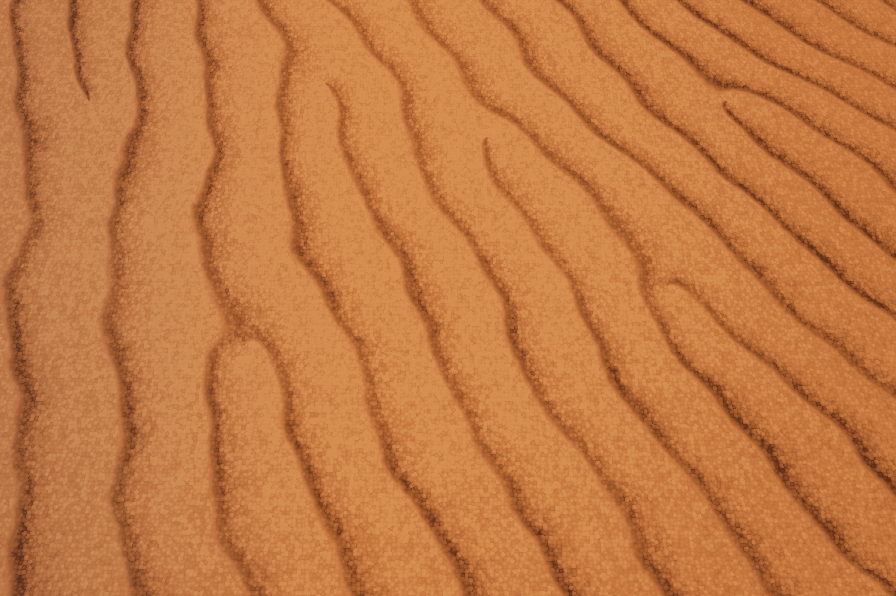
A Shadertoy shader for this texture:

```glsl
// Wind-blown sand ripples seen at a slant, lit from the left.
// A fanned stripe phase is bent by layered sines and forked by angular
// dislocations; each stripe gets a crease and slope, then cellular grains.

const float TAU = 6.2831853;

// Ripple forks: x, distance below the top edge, sign (+1 opens downward).
const vec3 FORKS[6] = vec3[6](
    vec3(0.41, 0.58, 1.0), vec3(0.545, 0.14, 1.0), vec3(0.82, 0.23, 1.0),
    vec3(1.12, 0.48, 1.0), vec3(1.22, 0.17, 1.0), vec3(0.15, 0.17, -1.0));

vec2 hash2(vec2 cell) {
    vec3 h = fract(cell.xyx * vec3(0.1031, 0.1030, 0.0973));
    h += dot(h, h.yzx + 33.33);
    return fract((h.xx + h.yz) * h.zy);
}

// Cellular noise: distance to the nearest grain and that grain's random tone.
vec2 grains(vec2 q) {
    vec2 cell = floor(q), local = fract(q);
    vec2 nearest = vec2(9.0, 0.0);
    for (int j = -1; j <= 1; j++) {
        for (int i = -1; i <= 1; i++) {
            vec2 offset = vec2(i, j);
            vec2 seed = hash2(cell + offset);
            float d = length(offset + 0.15 + 0.7 * seed - local);
            if (d < nearest.x) nearest = vec2(d, hash2(cell + offset + 71.0).x);
        }
    }
    return nearest;
}

// Ground coordinates whose scale grows evenly toward the viewer.
vec2 groundPlane(vec2 p, float growth) {
    float scale = 1.0 + growth * p.y;
    return vec2((p.x - 0.75) / scale, log(scale) / growth);
}

// Sideways drift of the ripple lines.
float meander(vec2 p) {
    return 0.012 * sin(14.0 * p.y + 5.0 * p.x + 0.4)
         + 0.007 * sin(25.0 * p.y - 11.0 * p.x + 2.0)
         + 0.004 * sin(43.0 * p.y + 17.0 * p.x)
         + 0.002 * sin(83.0 * p.y - 31.0 * p.x + 1.0);
}

// Stripe phase: every whole number is one ripple line.
float ripplePhase(vec2 p) {
    float x = p.x + meander(p);
    float phase = (x - 0.23) / (0.10 + 0.11 * p.y) + 2.1 - 1.55 * p.y;
    for (int i = 0; i < 6; i++) {
        vec2 d = p - FORKS[i].xy;
        phase += FORKS[i].z * atan(d.x, d.y) / TAU;
    }
    return phase;
}

// Gentle slope shade: abrupt before the line, fading out behind it.
float slopeShade(float f) {
    return smoothstep(0.93, 1.0, f) + 1.0 - smoothstep(0.0, 0.48, f);
}

// Narrow dark crease just behind the line.
float crease(float f, float width) {
    float d = (fract(f + 0.45) - 0.5) / width;
    return exp(-d * d);
}

vec3 sandColor(float tone) {
    vec3 shadow = vec3(0.37, 0.18, 0.09);
    vec3 umber = vec3(0.65, 0.36, 0.175);
    vec3 amber = vec3(0.77, 0.46, 0.24);
    vec3 lit = vec3(0.84, 0.56, 0.315);
    vec3 color = mix(shadow, umber, smoothstep(0.0, 0.5, tone));
    color = mix(color, amber, smoothstep(0.45, 0.78, tone));
    return mix(color, lit, smoothstep(0.73, 1.05, tone));
}

void mainImage(out vec4 fragColor, in vec2 fragCoord) {
    // Height units; y runs down from the far edge toward the viewer.
    vec2 p = fragCoord / iResolution.y;
    p.y = 1.0 - p.y;

    // Fine grains and a coarser layer of clumps.
    vec2 ground = groundPlane(p, 0.5);
    vec2 fine = grains(ground * 205.0);
    vec2 clump = grains(ground * 95.0 + 17.0);
    float speckle = 0.65 * (fine.y - 0.5) + 0.7 * (0.4 - fine.x);
    float mottle = (clump.y - 0.5) * (1.0 - smoothstep(0.2, 0.75, clump.x));

    // Ripple relief with slightly crumbled edges.
    float f = fract(ripplePhase(p) + 0.035 * speckle + 0.04 * mottle);
    float depth = 0.85 + 0.15 * sin(7.0 * p.x - 9.0 * p.y + 2.0 * sin(5.0 * p.y));
    float shade = slopeShade(f);
    float tone = 0.99 - depth * (0.27 * shade + 0.36 * crease(f, 0.075));

    // Light falls off toward the corners.
    float fall = smoothstep(0.25, 1.0, length(p - vec2(0.62, 0.38)));
    tone -= 0.22 * fall;
    tone += (0.27 + 0.12 * shade + 0.08 * p.y) * speckle + 0.10 * mottle;

    // Dustier, cooler sand on the left.
    vec3 color = sandColor(tone);
    float dust = 1.0 - smoothstep(0.0, 0.65, p.x);
    color = mix(color, color * vec3(0.92, 0.94, 1.04) + 0.012, dust);
    fragColor = vec4(color, 1.0);
}
```
